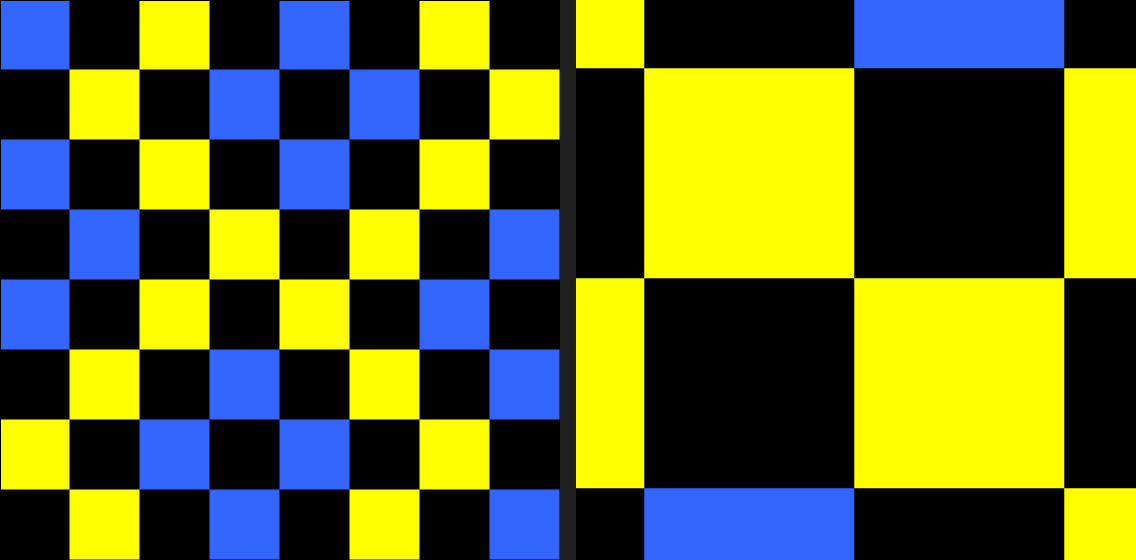
Left: the whole. Right: its middle third, enlarged.
A WebGL 1 fragment shader for this pattern:

```glsl
precision highp float;

uniform vec2 u_resolution;

// Binary digit of a whole number, counted from the lowest.
float bitAt(float code, float index) {
  return mod(floor(code / exp2(index)), 2.0);
}

// Each row alternates the two colours, and each half row picks its first.
vec3 squareColor(vec2 cell) {
  float pairIndex = floor(cell.x / 2.0);
  float first = bitAt(pairIndex < 2.0 ? 71.0 : 29.0, cell.y);
  float isYellow = mod(first + pairIndex, 2.0);
  return mix(vec3(0.2, 0.4, 1.0), vec3(1.0, 1.0, 0.0), step(0.5, isYellow));
}

vec3 board(vec2 uv) {
  // Thin black frame around the squares.
  vec2 inside = step(vec2(0.0018, 0.001), uv) * step(uv, vec2(0.999, 0.9982));

  vec2 cell = clamp(floor(8.0 * (uv + vec2(0.00098, -0.00098))), 0.0, 7.0);
  float filled = step(0.5, mod(cell.x + cell.y, 2.0));
  return squareColor(cell) * filled * inside.x * inside.y;
}

void main() {
  // Average a 4 by 4 grid of samples to smooth the edges.
  vec3 color = vec3(0.0);
  for (int i = 0; i < 4; i++) {
    for (int j = 0; j < 4; j++) {
      vec2 offset = (vec2(float(i), float(j)) - 1.5) / 4.0;
      color += board((gl_FragCoord.xy + offset) / u_resolution);
    }
  }
  gl_FragColor = vec4(color / 16.0, 1.0);
}
```
